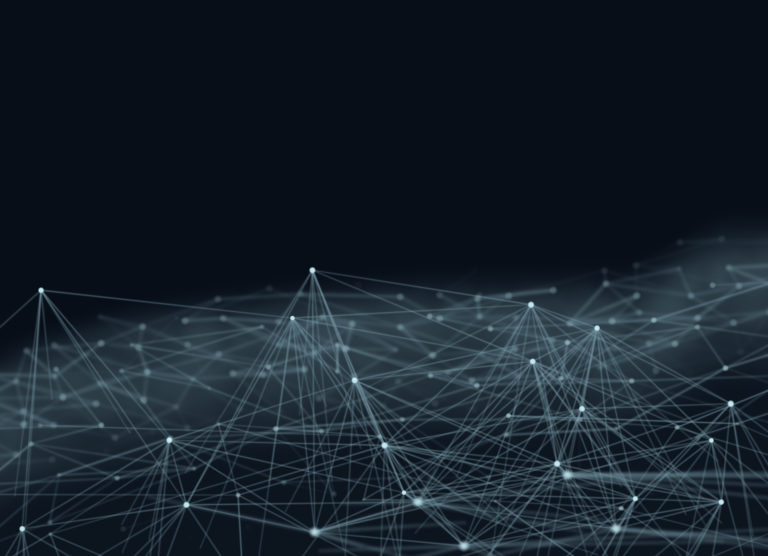
A WebGL 2 fragment shader for this background:

```glsl
#version 300 es
precision highp float;

#define ASPECT 1.384
#define NIGHT vec3(0.028, 0.056, 0.094)
#define STEEL vec3(0.47, 0.61, 0.66)
#define SPARK vec3(0.78, 0.92, 0.95)
#define HAZE 0.36
#define LINE_WIDTH 0.0017
#define LINE_LIGHT 0.52
#define LINK_REACH 0.48
#define FAN_COUNT 5
#define HUB_RADIUS 0.0065

uniform vec2 u_resolution;
out vec4 outColor;

// Main hubs, ordered from sharp to out of focus
const int HUB_COUNT = 23;
const int FIRST_SOFT = 18;
const vec2 HUBS[HUB_COUNT] = vec2[HUB_COUNT](
  vec2(0.074, 0.478), vec2(0.527, 0.428), vec2(0.960, 0.350), vec2(0.693, 0.199),
  vec2(1.049, 0.265), vec2(1.004, 0.166), vec2(1.282, 0.208), vec2(1.300, 0.097),
  vec2(0.336, 0.092), vec2(0.305, 0.208), vec2(0.639, 0.316), vec2(1.076, 0.410),
  vec2(0.957, 0.452), vec2(1.145, 0.103), vec2(0.728, 0.114), vec2(0.040, 0.049),
  vec2(1.317, 0.274), vec2(0.563, 0.514), vec2(0.836, 0.018), vec2(0.567, 0.043),
  vec2(1.110, 0.049), vec2(0.753, 0.097), vec2(1.023, 0.146));

float hash(vec2 v) {
  vec3 q = fract(v.xyx * 0.1031);
  q += dot(q, q.yzx + 33.33);
  return fract((q.x + q.y) * q.z);
}

vec2 hash2(vec2 v) {
  return vec2(hash(v), hash(v + 57.0));
}

float noise(vec2 v) {
  vec2 c = floor(v), f = fract(v);
  f = f * f * (3.0 - 2.0 * f);
  return mix(mix(hash(c), hash(c + vec2(1, 0)), f.x),
             mix(hash(c + vec2(0, 1)), hash(c + 1.0), f.x), f.y);
}

// Soft line that dims from a towards b
float segment(vec2 p, vec2 a, vec2 b, float width) {
  vec2 ab = b - a;
  float h = clamp(dot(p - a, ab) / dot(ab, ab), 0.0, 1.0);
  vec2 away = p - a - ab * h;
  float w = max(width, 0.7 / u_resolution.y);
  return exp(-dot(away, away) / (w * w)) * mix(1.0, 0.55, h);
}

float disc(vec2 p, vec2 center, float radius, float softness) {
  float r = max(radius, 1.2 / u_resolution.y);
  return 1.0 - smoothstep(r * (1.0 - softness), r, distance(p, center));
}

// Distance below the skyline of the mesh
float depthBelow(vec2 p) {
  float x = p.x / ASPECT;
  float ridge = 0.375 + 0.15 * (1.0 - exp(-4.0 * x)) + 0.09 * smoothstep(0.8, 0.96, x);
  return ridge - p.y;
}

float band(vec2 p, vec2 range) {
  float d = depthBelow(p);
  return smoothstep(range.x, range.x + 0.04, d) * (1.0 - smoothstep(range.y * 0.6, range.y, d));
}

vec2 meshNode(vec2 cell, float seed) {
  return cell + 0.2 + 0.6 * hash2(cell + seed);
}

// Jittered grid with random links: x holds lines, y holds dots
vec2 mesh(vec2 p, float size, float blur, vec2 range, float seed) {
  vec2 scale = size * vec2(1.5, 1.0), home = floor(p / scale), light = vec2(0.0);
  for (int y = -1; y <= 1; y++)
  for (int x = -2; x <= 2; x++) {
    vec2 cell = home + vec2(x, y);
    vec2 a = meshNode(cell, seed) * scale;
    float seen = band(a, range);
    if (seen < 0.01) continue;
    light.y += seen * disc(p, a, 0.0045 + blur, 0.6) * hash(cell + seed + 9.0);
    for (int k = 0; k < 3; k++) {
      vec2 pick = hash2(cell + seed + float(k) * 17.0);
      vec2 hop = floor(pick * vec2(5.0, 3.0)) - vec2(2.0, 1.0);
      if (hop == vec2(0.0)) continue;
      vec2 b = meshNode(cell + hop, seed) * scale;
      light.x += seen * band(b, range) * segment(p, a, b, blur);
    }
  }
  return light;
}

// Links between hubs and fans of loose threads
vec2 hubWeb(vec2 p) {
  vec2 light = vec2(0.0);
  for (int i = 0; i < HUB_COUNT; i++) {
    vec2 a = HUBS[i];
    bool soft = i >= FIRST_SOFT;
    for (int j = i + 1; j < HUB_COUNT; j++)
      if ((i + j) % 4 != 2 && distance(a, HUBS[j]) < LINK_REACH)
        light.x += LINE_LIGHT * segment(p, a, HUBS[j], LINE_WIDTH);
    for (int k = 0; k < FAN_COUNT; k++) {
      vec2 h = hash2(vec2(i * 7 + 3, k * 11 + 5));
      vec2 reach = soft ? vec2(h.x * 1.1 - 0.35, (h.y - 0.5) * 0.16)
                        : vec2((h.x - 0.5) * 0.7, -0.1 - 0.4 * h.y);
      light.x += (soft ? 0.3 : 0.36) * segment(p, a, a + reach, LINE_WIDTH * (soft ? 2.6 : 1.1));
    }
    float radius = HUB_RADIUS * (soft ? 2.0 : 0.8 + 0.4 * hash(vec2(i, 4)));
    light.y += (soft ? 0.75 : 0.95) * disc(p, a, radius, soft ? 0.9 : 0.6);
  }
  return light;
}

void main() {
  vec2 p = gl_FragCoord.xy / u_resolution * vec2(ASPECT, 1.0);
  float depth = depthBelow(p);

  // Distant haze below the skyline
  float cloud = 0.65 * noise(p * 14.0) + 0.35 * noise(p * 37.0);
  float haze = smoothstep(-0.015, 0.1, depth) * (1.0 - smoothstep(0.1, 0.34, depth));
  float lines = HAZE * haze * (0.6 + 0.8 * cloud) + 0.04 * smoothstep(0.0, 0.15, depth);

  // Mesh from far and blurred to near and sharp
  vec2 far = mesh(p, 0.05, 0.0045, vec2(-0.01, 0.28), 11.0);
  vec2 middle = mesh(p, 0.09, 0.0026, vec2(0.03, 0.46), 83.0);
  vec2 near = mesh(p, 0.17, LINE_WIDTH, vec2(0.12, 1.1), 151.0);
  vec2 web = hubWeb(p);
  lines += 0.17 * far.x + 0.3 * middle.x + 0.38 * near.x + web.x;
  float dots = 0.2 * far.y + 0.4 * middle.y + 0.55 * near.y + web.y;

  vec3 color = mix(NIGHT, STEEL, 1.0 - exp(-lines));
  color = mix(color, SPARK, clamp(dots, 0.0, 1.0));
  outColor = vec4(color, 1.0);
}
```
